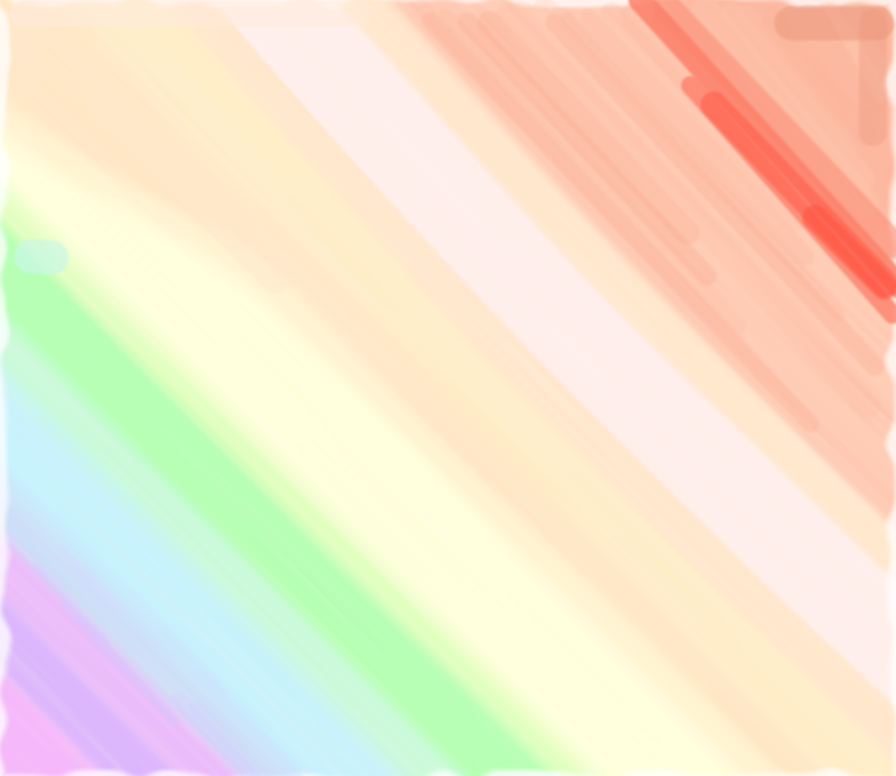
Reproduce this background procedurally as a WebGL 1 fragment shader.

```glsl
precision highp float;
// Pastel rainbow of diagonal brush bands, from violet (lower left) to red (upper right).
// Soft colour steps across a slightly bowed diagonal form the ground; stretched
// noise adds bristle streaks, and round-ended capsules add single brush strokes.
uniform vec2 u_resolution;

const vec3 ORCHID = vec3(0.96, 0.72, 0.98);
const vec3 VIOLET = vec3(0.86, 0.71, 0.99);
const vec3 LILAC = vec3(0.92, 0.73, 0.98);
const vec3 LAVENDER = vec3(0.80, 0.87, 0.97);
const vec3 CYAN = vec3(0.78, 0.95, 0.99);
const vec3 MINT = vec3(0.79, 0.98, 0.85);
const vec3 GREEN = vec3(0.71, 1.0, 0.70);
const vec3 LIME = vec3(0.88, 1.0, 0.74);
const vec3 YELLOW = vec3(1.0, 1.0, 0.86);
const vec3 APRICOT = vec3(1.0, 0.905, 0.77);
const vec3 CREAM = vec3(1.0, 0.93, 0.78);
const vec3 PEACH = vec3(1.0, 0.905, 0.80);
const vec3 BLUSH = vec3(1.0, 0.935, 0.92);
const vec3 SALMON = vec3(1.0, 0.81, 0.72);
const vec3 CORAL = vec3(0.98, 0.64, 0.54);
const vec3 RED = vec3(1.0, 0.33, 0.26);
const vec3 RUST = vec3(0.91, 0.58, 0.47);

const float BOW = 0.042;       // bend of the upper bands
const float WOBBLE = 0.012;    // unevenness of band edges
const float BRISTLE = 0.035;   // strength of the fine streaks
const int STROKES = 26;        // strokes in the salmon area
const int WISPS = 12;          // thin strokes in the blue area

float hash(vec2 p) {
  vec3 q = fract(p.xyx * 0.1031);
  q += dot(q, q.yzx + 33.33);
  return fract((q.x + q.y) * q.z);
}

float noise(vec2 p) {
  vec2 i = floor(p), f = fract(p);
  f = f * f * (3.0 - 2.0 * f);
  return mix(mix(hash(i), hash(i + vec2(1, 0)), f.x),
             mix(hash(i + vec2(0, 1)), hash(i + vec2(1, 1)), f.x), f.y);
}

// Lays a colour over everything beyond an edge.
vec3 band(vec3 base, vec3 tint, float edge, float soft, float s) {
  return mix(base, tint, smoothstep(edge - soft, edge + soft, s));
}

// Translucent stroke with round ends.
vec3 stroke(vec3 base, vec3 tint, vec2 p, vec2 a, vec2 b, float r, float alpha) {
  vec2 d = b - a;
  float dist = length(p - a - d * clamp(dot(p - a, d) / dot(d, d), 0.0, 1.0)) - r;
  float soft = 0.002 + 1.0 / u_resolution.y;
  return mix(base, tint, alpha * (1.0 - smoothstep(-soft, soft, dist)));
}

void main() {
  // Height is one unit; y runs down from the top edge.
  vec2 p = gl_FragCoord.xy / u_resolution.y;
  p.y = 1.0 - p.y;
  float right = u_resolution.x / u_resolution.y;
  float along = p.x + p.y;
  float s = p.x - p.y;
  float bend = (along - 1.5) / 1.2;
  s -= BOW * bend * bend * smoothstep(0.0, 0.25, s);
  float fine = noise(vec2(s * 110.0, along * 2.5));
  float broad = noise(vec2(s * 38.0 + 9.0, along * 1.8));
  float e = s + WOBBLE * (broad - 0.5);

  // Rainbow bands
  vec3 c = band(ORCHID, VIOLET, -0.86, 0.012, e);
  c = band(c, LILAC, -0.765, 0.012, e);
  c = band(c, LAVENDER, -0.685, 0.022, e);
  c = band(c, CYAN, -0.615, 0.04, e);
  c = band(c, MINT, -0.48, 0.03, e);
  c = band(c, GREEN, -0.405, 0.02, e);
  c = band(c, LIME, -0.285, 0.018, e);
  c = band(c, YELLOW, -0.235, 0.03, e);
  float dip = 0.13 * (1.0 - smoothstep(0.1, 0.75, along));
  c = band(c, mix(YELLOW, APRICOT, 0.5), -0.045 - dip, 0.03, e);
  c = band(c, APRICOT, 0.005 - dip, 0.018, e);
  c = band(c, CREAM, 0.07, 0.025, e);
  c = band(c, PEACH, 0.165, 0.015, e);
  c = band(c, BLUSH, 0.23, 0.007, e);
  c = band(c, PEACH, 0.395, 0.01, e);
  c = band(c, SALMON, 0.47, 0.012, e);
  c = band(c, mix(SALMON, CORAL, 0.5), 0.82, 0.06, e);

  // Bristle texture, stronger in the salmon area
  float warm = smoothstep(0.45, 0.5, e);
  c = mix(c, CORAL, warm * 0.42 * fine * broad);
  c = mix(c, vec3(1.0), BRISTLE * 5.0 * fine * broad * (1.0 - 0.5 * warm));
  c -= BRISTLE * 0.5 * (broad - 0.4) * vec3(0.1, 0.6, 0.7);

  // Bare paper along the ragged borders
  float rag = noise(p * 28.0) * 0.018;
  float border = min(min(p.x, right - p.x), min(p.y, 1.0 - p.y) + 0.004);
  c = mix(vec3(1.0), c, 0.25 + 0.75 * smoothstep(-0.004, 0.008, border - rag + 0.004));

  // Overlapping salmon strokes between the top and right borders
  for (int i = 0; i < STROKES; i++) {
    float k = float(i), h = hash(vec2(k, 3.0)), g = hash(vec2(k, 8.0));
    float lane = mix(0.49, 1.08, (k + h) / float(STROKES));
    vec2 a = vec2(lane + 0.035, 0.012 + 0.018 * g);
    vec2 b = vec2(right - 0.014, right - lane + 0.012);
    b = mix(a, b, mix(0.45, 1.0, sqrt(hash(vec2(k, 5.0)))));
    c = stroke(c, mix(SALMON, CORAL, g), p, a, b, 0.008 + 0.011 * h, 0.3);
  }

  // Thin cool wisps over the blue and lilac
  for (int i = 0; i < WISPS; i++) {
    float k = float(i), h = hash(vec2(k, 13.0)), g = hash(vec2(k, 17.0));
    vec2 a = vec2(0.0, mix(0.57, 0.74, h)) + 0.26 * g;
    vec2 b = a + vec2(0.95, 1.0) * mix(0.05, 0.17, hash(vec2(k, 19.0)));
    c = stroke(c, mix(CYAN, VIOLET, h), p, a, b, 0.003 + 0.007 * g, 0.4);
  }

  // Red sweep, darkening toward the right border
  c = stroke(c, mix(CORAL, RED, 0.25), p, vec2(0.86, 0.01), vec2(1.15, 0.315), 0.018, 0.6);
  c = stroke(c, mix(CORAL, RED, 0.45), p, vec2(0.825, 0.0), vec2(1.16, 0.37), 0.015, 0.85);
  c = stroke(c, mix(CORAL, RED, 0.5), p, vec2(0.89, 0.11), vec2(1.15, 0.405), 0.012, 0.75);
  c = stroke(c, RED, p, vec2(0.92, 0.135), vec2(1.14, 0.365), 0.017, 0.5);
  c = stroke(c, RED, p, vec2(1.05, 0.28), vec2(1.14, 0.37), 0.016, 0.6);

  // Corner scribble, pale border strokes and the mint dab
  c = stroke(c, RUST, p, vec2(1.02, 0.03), vec2(1.13, 0.03), 0.022, 0.5);
  c = stroke(c, RUST, p, vec2(1.125, 0.03), vec2(1.125, 0.17), 0.018, 0.35);
  c = stroke(c, PEACH, p, vec2(0.035, 0.02), vec2(0.035, 0.1), 0.02, 0.6);
  c = stroke(c, mix(PEACH, BLUSH, 0.5), p, vec2(0.03, 0.017), vec2(0.46, 0.017), 0.017, 0.6);
  c = stroke(c, PEACH, p, vec2(0.13, 0.135), vec2(0.355, 0.36), 0.018, 0.45);
  c = stroke(c, mix(MINT, CYAN, 0.4), p, vec2(0.04, 0.33), vec2(0.066, 0.332), 0.022, 0.7);

  gl_FragColor = vec4(clamp(c, 0.0, 1.0), 1.0);
}
```
